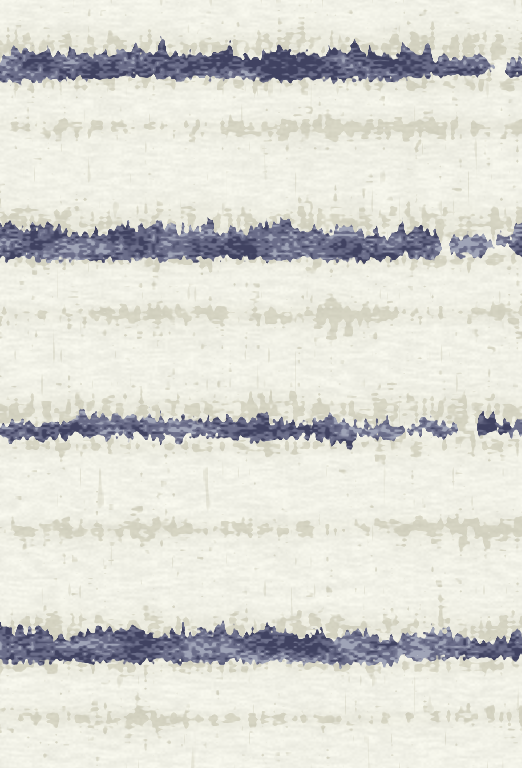
Write a Shadertoy shader that draws this pattern.

```glsl
// Woven cloth with four ragged indigo bands, each followed by a faint beige stripe.
// Band edges are spiky 1D noise profiles; beige flecks come from thresholding
// stretched thread noise by a density that peaks near the bands and stripes.

const vec3 IVORY = vec3(0.948, 0.948, 0.908);
const vec3 BEIGE = vec3(0.815, 0.808, 0.735);
const vec3 NAVY  = vec3(0.25, 0.26, 0.38);
const vec3 SLATE = vec3(0.42, 0.43, 0.54);
const vec3 MIST  = vec3(0.66, 0.68, 0.75);

const int BANDS = 4;
// Per band: centre, height above, depth below, length of the lower spikes
const vec4 BAND[BANDS] = vec4[BANDS](
    vec4(0.914, 0.013, 0.016, 0.008),
    vec4(0.682, 0.017, 0.018, 0.008),
    vec4(0.440, 0.008, 0.008, 0.026),
    vec4(0.154, 0.016, 0.016, 0.008));
const float STRIPE[BANDS] = float[BANDS](0.836, 0.592, 0.310, 0.066);

float hash(vec2 p) {
    return fract(sin(dot(p, vec2(127.1, 311.7))) * 43758.5453);
}

float noise(vec2 p) {
    vec2 cell = floor(p), f = fract(p);
    f = f * f * (3.0 - 2.0 * f);
    float low = mix(hash(cell), hash(cell + vec2(1, 0)), f.x);
    float high = mix(hash(cell + vec2(0, 1)), hash(cell + vec2(1, 1)), f.x);
    return mix(low, high, f.y);
}

float bell(float d, float width) {
    return exp(-d * d / (width * width));
}

// Edge profile from 0 to 1: clumps of threads with thin tall tips
float spikes(float x, float seed) {
    float clump = noise(vec2(x * 38.0, seed));
    float thread = noise(vec2(x * 210.0, seed + 7.0));
    float tip = noise(vec2(x * 120.0, seed + 13.0));
    return 0.35 * clump + 0.4 * thread * thread + 0.4 * tip * tip * clump;
}

// Signed inside distance of one indigo band, frayed and thinner to the right
float bandField(vec2 p, vec4 band, float seed) {
    float drift = 0.006 * (noise(vec2(p.x * 7.0, seed)) - 0.5);
    float dy = p.y - band.x - drift;
    float thin = 1.0 - 0.3 * smoothstep(0.46, 0.62, p.x);
    float top = band.y * thin + 0.034 * (spikes(p.x, seed) - 0.22);
    float bottom = band.z * thin + band.w * (spikes(p.x, seed + 31.0) - 0.25);
    float fray = noise(vec2(p.x * 230.0, p.y * 170.0)) - 0.5;
    float gap = smoothstep(0.72, 0.95, noise(vec2(p.x * 55.0, seed + 50.0)));
    gap *= smoothstep(0.42, 0.60, p.x);
    return min(top - dy, bottom + dy) + 0.011 * fray - 0.016 * gap;
}

// Beige density around one band and its companion stripe
float beigeDensity(vec2 p, vec4 band, float stripe, float seed) {
    float dy = p.y - band.x;
    float patchy = noise(vec2(p.x * 11.0, seed + 70.0));
    float reach = 0.7 + 0.7 * noise(vec2(p.x * 30.0, seed + 80.0));
    float above = 0.42 * bell(dy - 0.025, 0.024 * reach);
    float below = 0.36 * bell(dy + 0.020, 0.013 * reach);
    float bend = 0.008 * (noise(vec2(p.x * 4.0, seed + 90.0)) - 0.5);
    float d = p.y - stripe - bend;
    float core = (0.26 + 0.16 * patchy) * bell(d, 0.011);
    float spill = 0.24 * patchy * bell(d + 0.008, 0.030 * reach);
    return max(max(above, below), core + spill);
}

// Indigo yarn: dark ground, slate clumps and pale horizontal dashes
vec3 indigo(vec2 p) {
    float clump = noise(p * vec2(22.0, 50.0));
    float stitch = noise(p * vec2(190.0, 330.0) + 5.0);
    float tone = 0.55 * clump + 0.65 * stitch;
    vec3 col = mix(NAVY, SLATE, smoothstep(0.35, 0.65, tone));
    return mix(col, MIST, 0.85 * smoothstep(0.70, 0.92, tone));
}

// Fine wavy horizontal ribs of the ivory ground
float weave(vec2 p) {
    float wave = 2.0 * noise(p * vec2(28.0, 40.0));
    float rib = noise(vec2(p.x * 60.0, p.y * 260.0 + wave));
    float grain = noise(p * vec2(300.0, 360.0));
    return 0.6 * rib + 0.4 * grain - 0.5;
}

void mainImage(out vec4 fragColor, in vec2 fragCoord) {
    vec2 p = fragCoord / iResolution.y;
    float soft = max(0.0012, 0.8 / iResolution.y);

    float density = 0.0, inside = -1.0;
    for (int i = 0; i < BANDS; i++) {
        float seed = 17.0 * float(i) + 3.0;
        density = max(density, beigeDensity(p, BAND[i], STRIPE[i], seed));
        inside = max(inside, bandField(p, BAND[i], seed));
    }

    // Ivory ground
    float ribs = weave(p);
    vec3 col = IVORY + 0.075 * ribs;

    // Beige flecks: upright threads crossed by short dashes
    float thread = noise(p * vec2(190.0, 62.0) + 11.0);
    float dash = noise(p * vec2(110.0, 300.0) + 23.0);
    float fleck = smoothstep(-0.09, 0.09, density + 0.12 - 0.62 * thread - 0.38 * dash);
    float hair = smoothstep(0.90, 0.97, noise(p * vec2(200.0, 26.0) + 41.0));
    float stain = max(0.85 * fleck, 0.45 * hair);
    stain = max(stain, 0.55 * density);
    col = mix(col, BEIGE + 0.06 * ribs, stain);

    // Indigo bands on top
    col = mix(col, indigo(p), smoothstep(-soft, soft, inside));
    fragColor = vec4(clamp(col, 0.0, 1.0), 1.0);
}
```
